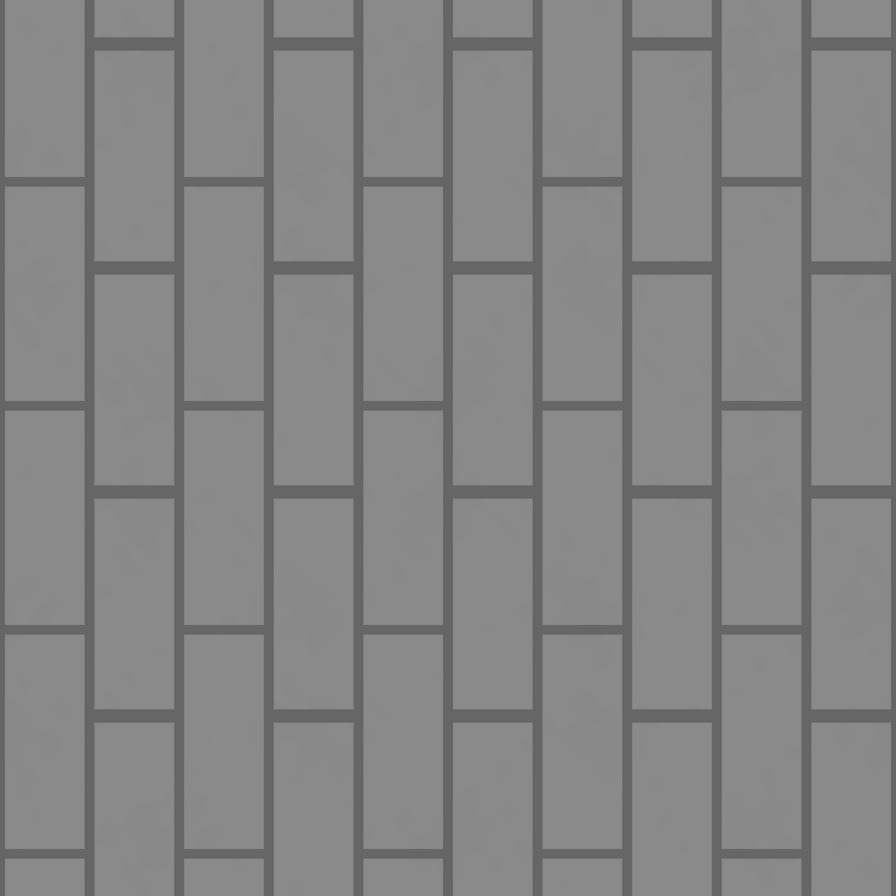
Reproduce this pattern procedurally as a WebGL 1 fragment shader.

```glsl
precision highp float;
// Upright grey paving bricks in staggered columns with flat darker joints.

uniform vec2 u_resolution;

const float COLUMNS = 10.0;            // even, so the stagger wraps
const float ROWS = 4.0;
const float SIDE_JOINT = 0.0111;       // joint widths, in canvas units
const float EVEN_END_JOINT = 0.0109;
const float ODD_END_JOINT = 0.0149;
const float EVEN_OFFSET = 0.1885;      // joint height within one row
const float ODD_OFFSET = 0.8036;
const vec3 BRICK_COLOR = vec3(0.540);
const vec3 JOINT_COLOR = vec3(0.400);
const float MOTTLE = 0.003;
const float TAU = 6.2831853;

// Distance from x to the nearest whole number.
float distanceToWhole(float x) {
  return abs(fract(x + 0.5) - 0.5);
}

// Antialiased coverage of a line, given the distance to its centre.
float lineCoverage(float dist, float width, float pixel) {
  return clamp((0.5 * width - dist) / pixel + 0.5, 0.0, 1.0);
}

// Layered sines with whole frequencies, so the tone wraps.
float mottle(vec2 uv) {
  vec2 p = uv * TAU;
  float broad = sin(3.0 * p.x + 2.0 * sin(2.0 * p.y)) * sin(4.0 * p.y + sin(3.0 * p.x));
  float fine = sin(17.0 * p.x + 2.0 * sin(5.0 * p.y)) * sin(13.0 * p.y + sin(7.0 * p.x));
  return 0.6 * broad + 0.4 * fine;
}

void main() {
  vec2 uv = gl_FragCoord.xy / u_resolution;
  vec2 pixel = 1.0 / u_resolution;

  // Alternate columns shift their end joints and change their width.
  float odd = mod(floor(uv.x * COLUMNS), 2.0);
  float offset = mix(EVEN_OFFSET, ODD_OFFSET, odd);
  float endWidth = mix(EVEN_END_JOINT, ODD_END_JOINT, odd);

  float sideDist = distanceToWhole(uv.x * COLUMNS) / COLUMNS;
  float endDist = distanceToWhole(uv.y * ROWS - offset) / ROWS;
  float joint = max(lineCoverage(sideDist, SIDE_JOINT, pixel.x),
                    lineCoverage(endDist, endWidth, pixel.y));

  vec3 brick = BRICK_COLOR + MOTTLE * mottle(uv);
  gl_FragColor = vec4(mix(brick, JOINT_COLOR, joint), 1.0);
}
```
